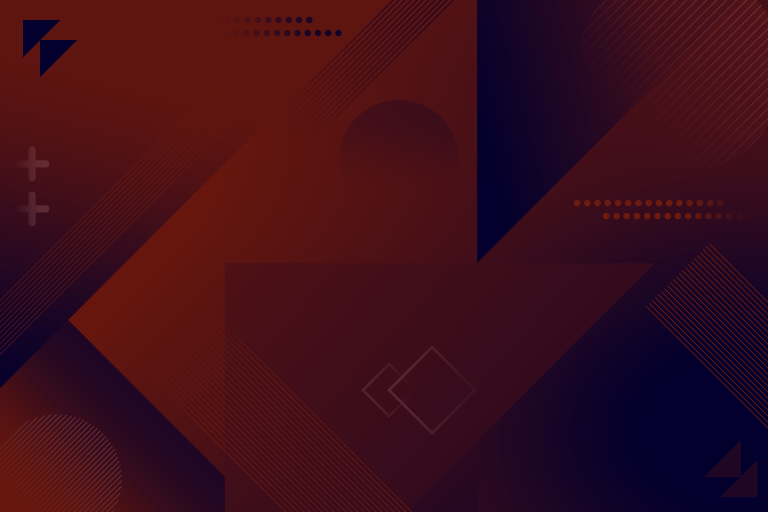
Reproduce this background procedurally as a WebGL 1 fragment shader.

```glsl
precision highp float;

uniform vec2 u_resolution;

float pixel;

// Antialiased coverage of a signed distance
float fill(float d) {
  return clamp(0.5 - d / pixel, 0.0, 1.0);
}

// Dark navy to warm red
vec3 ramp(float warmth) {
  return mix(vec3(0.01, 0.0, 0.175), vec3(0.405, 0.088, 0.05), clamp(warmth, 0.0, 1.0));
}

// Thin parallel lines across a coordinate
float stripes(float c, float spacing, float halfWidth) {
  return fill(abs(fract(c / spacing) - 0.5) * spacing - halfWidth);
}

// Lines confined between two limits, starting at the lower one
float bundle(float c, float low, float high, float spacing) {
  float inside = step(low, c) * step(c, high);
  return inside * stripes(c - low, spacing, 0.0013);
}

float dotRow(vec2 p, vec2 start) {
  float i = clamp(floor((p.x - start.x) / 0.02 + 0.5), 0.0, 14.0);
  return fill(length(p - start - vec2(i * 0.02, 0.0)) - 0.0063);
}

// Right triangle below and right of its corner
float cornerTriangle(vec2 q) {
  float d = max(-q.x, q.y);
  return fill(max(d, (q.x - q.y - 0.073) * 0.7071));
}

float diamondOutline(vec2 q, float radius) {
  return fill(abs(abs(q.x) + abs(q.y) - radius) * 0.7071 - 0.0025);
}

float plusSign(vec2 q) {
  q = abs(q);
  q = vec2(max(q.x, q.y), min(q.x, q.y));
  return fill(length(vec2(max(q.x - 0.027, 0.0), q.y)) - 0.007);
}

void main() {
  vec2 p = gl_FragCoord.xy / u_resolution.y;
  pixel = 1.0 / u_resolution.y;
  float a = p.x - p.y;
  float b = p.x + p.y;

  // Right side with a dark pool in the lower corner
  float pool = length((p - vec2(1.45, 0.2)) * vec2(0.9, 1.2));
  float warmth = 0.65 * smoothstep(0.05, 0.7, pool) - 0.3 * max(0.4 - p.y, 0.0);

  // Large warm panel
  float panel = 0.88 - 0.6 * a - 0.15 * smoothstep(0.5, 1.0, p.y);
  warmth = mix(warmth, panel, fill(p.x - 0.932));

  // Upper left and lower left corners
  float lowerLeft = 0.28 + 0.7 * smoothstep(0.0, 0.45, 0.508 - b);
  warmth = mix(warmth, lowerLeft, fill((b - 0.508) * 0.7071));
  float upperLeft = 0.92 * smoothstep(0.15, 0.95, p.y + 0.25 * p.x);
  warmth = mix(warmth, upperLeft, fill((a + 0.242) * 0.7071));

  // Navy triangle
  float wedge = max(0.932 - p.x, (a - 0.445) * 0.7071);
  float wedgeWarmth = clamp(1.5 * (p.x - 0.932) + 0.4 * (p.y - 0.75), 0.0, 0.6);
  warmth = mix(warmth, wedgeWarmth, fill(wedge));

  // Shaded disc
  float disc = fill(length(p - vec2(0.779, 0.6875)) - 0.117);
  warmth -= 0.2 * disc * smoothstep(0.62, 0.8, p.y);

  // Lower panel with a slanted right side
  float slab = max(max(0.439 - p.x, p.y - 0.486), (a - 0.793) * 0.7071);
  float slabWarmth = 0.75 - 0.33 * (p.x - 0.44) - 0.3 * (0.486 - p.y);
  warmth = mix(warmth, slabWarmth, fill(slab));

  vec3 color = ramp(warmth);
  vec3 navy = ramp(0.0);
  vec3 ember = vec3(0.45, 0.11, 0.05);
  vec3 rose = vec3(0.52, 0.3, 0.33);

  // Diagonal line bundles
  float line = bundle(a, -0.418, -0.301, 0.0105) * fill(b - 1.254);
  color = mix(color, ember, 0.6 * line * (1.0 - 0.5 * smoothstep(0.8, 1.25, b)));
  line = bundle(a, -0.238, -0.111, 0.0117) * smoothstep(1.2, 1.85, b);
  color = mix(color, navy, 0.75 * line);
  line = bundle(b, 1.658, 1.912, 0.0117) * fill(0.861 - a);
  color = mix(color, ember, 0.85 * line);
  line = bundle(b, 0.553, 0.814, 0.0117) * smoothstep(-0.1, 0.3, a);
  color = mix(color, ember, 0.75 * line);

  // Hatched circles
  vec2 q = p - vec2(1.328, 0.863);
  float circle = fill(length(q) - 0.203);
  float fade = smoothstep(-0.25, 0.3, q.x + q.y);
  color += circle * fade * vec3(0.05, 0.015, 0.0);
  color = mix(color, rose, 0.6 * circle * fade * stripes(a, 0.0195, 0.0012));
  q = p - vec2(0.111, 0.064);
  circle = fill(length(q) - 0.127);
  fade = smoothstep(-0.2, 0.14, q.x + q.y);
  color = mix(color, rose, 0.6 * circle * fade * stripes(a, 0.0107, 0.0012));

  // Dotted rows
  float dots = max(dotRow(p, vec2(1.127, 0.6035)), dotRow(p, vec2(1.184, 0.578)));
  color = mix(color, ember, 0.9 * dots * (1.0 - smoothstep(1.3, 1.5, p.x)));
  dots = max(dotRow(p, vec2(0.324, 0.961)), dotRow(p, vec2(0.381, 0.9355)));
  color = mix(color, navy, 0.85 * dots * smoothstep(0.4, 0.66, p.x));

  // Diamonds and plus signs
  float diamonds = diamondOutline(p - vec2(0.844, 0.238), 0.084) * (1.0 - smoothstep(0.78, 0.93, p.x));
  diamonds = max(diamonds, diamondOutline(p - vec2(0.76, 0.238), 0.051) * (1.0 - smoothstep(0.72, 0.82, p.x)));
  color = mix(color, rose, 0.1 * diamondOutline(p - vec2(0.844, 0.238), 0.084) + 0.3 * diamonds);
  float plus = max(plusSign(p - vec2(0.0625, 0.68)), plusSign(p - vec2(0.0625, 0.592)));
  color = mix(color, rose, 0.45 * plus * smoothstep(0.02, 0.085, p.x));

  // Paired corner triangles
  float pair = max(cornerTriangle(p - vec2(0.045, 0.961)), cornerTriangle(p - vec2(0.078, 0.922)));
  color = mix(color, navy, pair);
  pair = max(cornerTriangle(vec2(1.48, 0.029) - p), cornerTriangle(vec2(1.447, 0.068) - p));
  color = mix(color, ramp(0.45), 0.6 * pair);

  gl_FragColor = vec4(color, 1.0);
}
```
